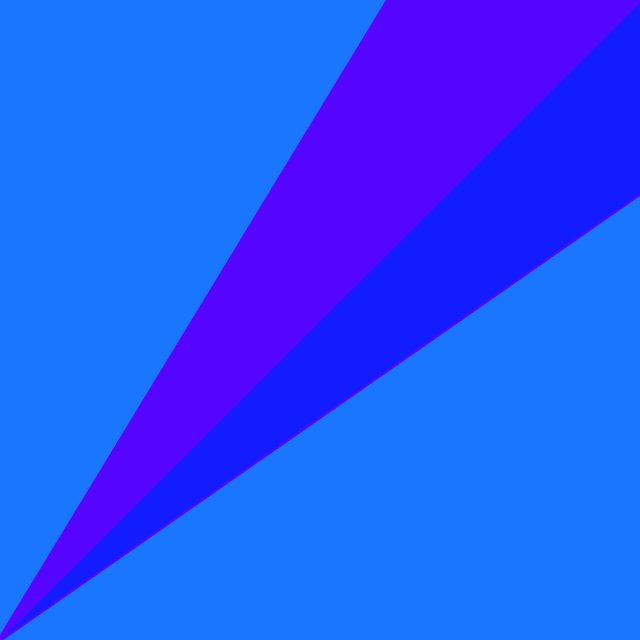
Reproduce this background procedurally as a WebGL 2 fragment shader.

```glsl
#version 300 es
precision highp float;
// A violet wedge with a blue inner facet, fanning from the lower left over flat azure.

uniform vec2 u_resolution;
out vec4 outColor;

// Colours
const vec3 AZURE  = vec3(0.105, 0.463, 1.0);
const vec3 VIOLET = vec3(0.335, 0.016, 1.0);
const vec3 BLUE   = vec3(0.070, 0.110, 1.0);

// Edges as lines y = slope * x + offset, in canvas units
const vec2 WEDGE_TOP    = vec2(1.645, 0.0080);
const vec2 WEDGE_BOTTOM = vec2(0.6975, -0.0038);
const vec2 FACET_TOP    = vec2(0.997, -0.0013);
const vec2 FACET_BOTTOM = vec2(0.6975, 0.0003);

// Signed distance to a line, positive above it
float aboveLine(vec2 p, vec2 line) {
    return (p.y - line.x * p.x - line.y) / length(vec2(line.x, 1.0));
}

// Smooth coverage of the region between two lines
float between(vec2 p, vec2 bottom, vec2 top, float pixel) {
    float inside = min(aboveLine(p, bottom), -aboveLine(p, top));
    return clamp(inside / pixel + 0.5, 0.0, 1.0);
}

void main() {
    vec2 p = gl_FragCoord.xy / u_resolution;
    float pixel = 1.0 / min(u_resolution.x, u_resolution.y);

    // Layers from back to front
    vec3 color = mix(AZURE, VIOLET, between(p, WEDGE_BOTTOM, WEDGE_TOP, pixel));
    color = mix(color, BLUE, between(p, FACET_BOTTOM, FACET_TOP, pixel));

    outColor = vec4(color, 1.0);
}
```
